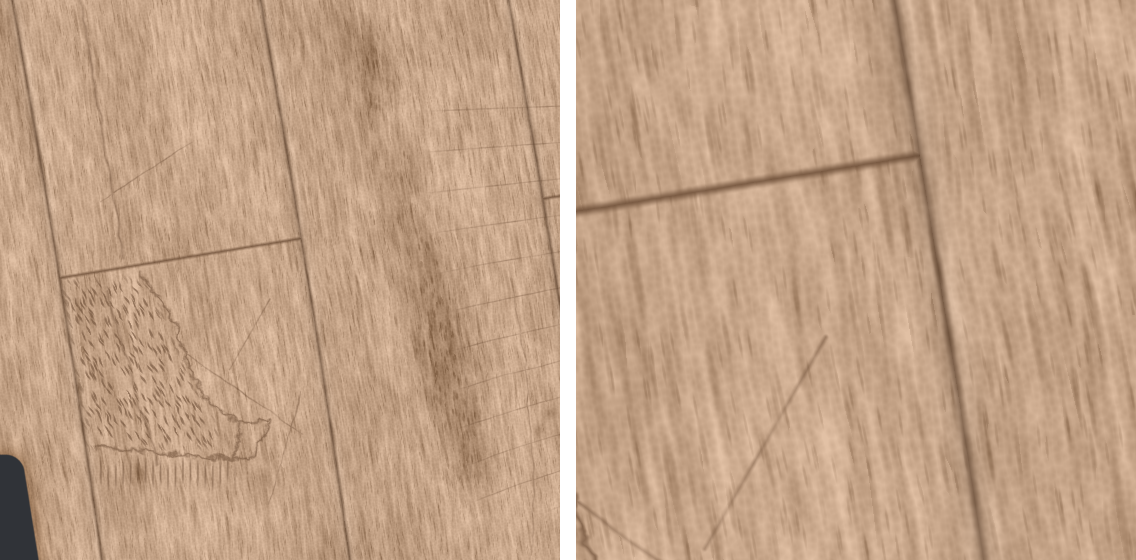
Left, the full canvas; right, a detail of the centre.
A Shadertoy shader for this texture:

```glsl
const vec3 LIGHT_OAK = vec3(0.86, 0.73, 0.62);
const vec3 DARK_OAK = vec3(0.60, 0.47, 0.36);
const vec3 GROOVE = vec3(0.42, 0.30, 0.21);
const vec3 CASE_BLACK = vec3(0.19, 0.20, 0.22);
const float PLANK_WIDTH = 0.443;
const float TILT = 0.16;

vec2 hash2(vec2 p) {
    return fract(sin(vec2(dot(p, vec2(127.1, 311.7)), dot(p, vec2(269.5, 183.3)))) * 43758.5);
}

// Cellular noise: nearest distance, and that cell's random value
vec2 cells(vec2 p) {
    vec2 base = floor(p), nearest = vec2(9.0, 0.0);
    for (int j = -1; j <= 1; j++)
        for (int i = -1; i <= 1; i++) {
            vec2 id = base + vec2(i, j), h = hash2(id);
            float d = length(id + h - p);
            if (d < nearest.x) nearest = vec2(d, fract(h.x * 7.3 + h.y * 3.1));
        }
    return nearest;
}

// Layered sines, roughly -1 to 1
float waves(vec2 p) {
    float sum = 0.0, amp = 0.5;
    for (int i = 0; i < 4; i++) {
        sum += amp * sin(p.x + 1.7 * sin(p.y)) * cos(p.y * 0.8 + sin(p.x * 0.7));
        p = mat2(1.6, 0.7, -0.7, 1.6) * p + 2.3;
        amp *= 0.6;
    }
    return sum;
}

float segment(vec2 p, vec2 a, vec2 b) {
    vec2 ab = b - a;
    return length(p - a - ab * clamp(dot(p - a, ab) / dot(ab, ab), 0.0, 1.0));
}

float stroke(float d, float halfWidth, float soft) {
    return 1.0 - smoothstep(halfWidth - soft, halfWidth + soft, abs(d));
}

float blob(vec2 p, vec2 centre, vec2 size) {
    vec2 q = (p - centre) / size;
    return exp(-dot(q, q));
}

float band(float x, float low, float high, float soft) {
    return smoothstep(low - soft, low + soft, x) * (1.0 - smoothstep(high - soft, high + soft, x));
}

// Short dashes along the second axis
float dashes(vec2 p, vec2 scale, float density) {
    vec2 c = cells(p * scale);
    return (1.0 - smoothstep(0.1, 0.42, c.x)) * step(1.0 - density, c.y);
}

// Ragged carved outline
float coastline(vec2 p) {
    vec2 coast[12] = vec2[12](vec2(0.247, 0.512), vec2(0.28, 0.473), vec2(0.312, 0.427),
        vec2(0.326, 0.375), vec2(0.345, 0.323), vec2(0.378, 0.277), vec2(0.43, 0.242),
        vec2(0.482, 0.251), vec2(0.449, 0.18), vec2(0.417, 0.18), vec2(0.30, 0.19), vec2(0.169, 0.203));
    vec2 q = p + 0.008 * vec2(waves(p.yx * 110.0), waves(p * 100.0));
    float d = segment(q, coast[6], coast[9]);
    for (int i = 0; i < 11; i++) d = min(d, segment(q, coast[i], coast[i + 1]));
    return d;
}

// Curved net of fine rows and columns
float engravedNet(vec2 p, float soft) {
    float bow = p.y - 0.5;
    float row = (p.y - (p.x - 0.85) * mix(0.45, -0.06, p.y)) / 0.07;
    float column = (p.x + 0.2 * p.y + 0.25 * bow * bow) / 0.11 + 0.3;
    float rows = stroke((fract(row) - 0.5) * 0.07, 0.001, soft) * band(p.y, 0.1, 0.85, 0.03);
    float columns = stroke((fract(column) - 0.5) * 0.11, 0.001, soft) * band(p.y, 0.0, 0.5, 0.08);
    return max(rows, columns) * smoothstep(0.76, 0.84, p.x + 0.12 * bow);
}

void mainImage(out vec4 fragColor, in vec2 fragCoord) {
    vec2 p = fragCoord / iResolution.xy;
    float soft = max(0.0014, 1.0 / iResolution.y);

    // Plank layout, end joints on every second plank
    float across = (p.x - 0.182 + TILT * p.y - 0.02 * p.y * (1.0 - p.y)) / PLANK_WIDTH;
    float seam = (across - round(across)) * PLANK_WIDTH;
    float joint = p.y - 0.164 * p.x - 0.486;
    float hasJoint = 1.0 - mod(abs(floor(across)), 2.0);
    vec2 board = vec2(floor(across), hasJoint * step(0.0, joint));
    vec2 g = vec2(p.x + TILT * p.y, p.y - TILT * p.x) + hash2(board) * 5.0;
    g.x += 0.006 * waves(g * vec2(9.0, 6.0));

    // Wood grain with sparse dark fissures
    float tone = 0.73 + 0.18 * waves(g * vec2(20.0, 4.0)) + 0.1 * waves(p * 7.0);
    vec2 scale = vec2(62.0, 7.0);
    for (int i = 0; i < 3; i++) {
        tone += 0.35 * (cells(g * scale).x - 0.45);
        tone -= 0.26 * dashes(g + 3.0, scale * vec2(1.6, 1.3), 0.2);
        scale *= vec2(1.8, 2.1);
    }
    tone += 0.22 * (cells(p * 200.0).x - 0.45);
    tone -= 0.15 * smoothstep(0.4, 1.0, p.y) * (1.0 - smoothstep(0.0, 0.12, p.x));

    // Weathered stain and knots
    float drift = p.x - 0.87 + 0.22 * p.y + 0.02 * waves(p.yx * 16.0);
    float stain = exp(-pow(drift / 0.045, 2.0)) * band(p.y, 0.13, 0.97, 0.06);
    stain *= 0.4 + 0.35 * waves(g * vec2(40.0, 12.0)) + 0.4 * blob(p, vec2(0.78, 0.34), vec2(0.2, 0.12));
    float knots = 0.6 * blob(p, vec2(0.66, 0.91), vec2(0.022, 0.035)) + blob(p, vec2(0.25, 0.155), vec2(0.012, 0.018))
        + blob(p, vec2(0.985, 0.262), vec2(0.01)) + blob(p, vec2(0.963, 0.23), vec2(0.008, 0.012));
    tone -= stain * (0.65 + 0.6 * dashes(g, vec2(130.0, 40.0), 0.6)) + 0.55 * knots;

    // Carved patch, ticks, cracks and scratches
    float edge = mix(0.40, 0.26, clamp((p.y - 0.2) / 0.3, 0.0, 1.0));
    float area = band(p.y, 0.20, 0.50, 0.015) * band(p.x, 0.19 - TILT * p.y, edge, 0.02);
    vec2 slant = p + vec2(0.5 * p.y, 0.3 * p.x) + 0.004 * waves(p * 60.0);
    float carved = 0.6 * area * dashes(slant, vec2(130.0, 42.0), 0.75);
    float ticks = stroke((fract(p.x * 75.0) - 0.5) / 75.0, 0.0015, soft);
    carved += 0.5 * ticks * band(p.y + 0.02 * waves(p.xx * 60.0), 0.135, 0.175, 0.012) * band(p.x, 0.17, 0.42, 0.01);
    carved = max(carved, 0.65 * stroke(coastline(p), 0.002, soft * 2.0));
    float wear = 0.75 + 0.5 * waves(p * 45.0);
    vec2 q = p + vec2(0.005 * waves(p * 35.0), 0.0);
    float cracks = min(segment(q, vec2(0.145, 1.0), vec2(0.22, 0.54)), segment(q, vec2(0.19, 0.48), vec2(0.28, 0.17)));
    float scratches = min(segment(p, vec2(0.482, 0.466), vec2(0.41, 0.34)), segment(q, vec2(0.33, 0.37), vec2(0.54, 0.225)));
    scratches = min(scratches, segment(q, vec2(0.18, 0.64), vec2(0.34, 0.745)));
    scratches = min(scratches, segment(q, vec2(0.54, 0.30), vec2(0.48, 0.10)));
    float lines = max(0.65 * stroke(cracks, 0.0016, soft * 2.0), 0.5 * stroke(scratches, 0.001, soft));
    carved = max(carved, wear * max(lines, 0.4 * engravedNet(q, soft)));

    vec3 color = mix(DARK_OAK, LIGHT_OAK, clamp(tone, -0.35, 1.1));
    color = mix(color, GROOVE, clamp(carved, 0.0, 1.0));

    // Uneven plank grooves with a pale bevel
    color += 0.05 * stroke(seam - 0.009, 0.003, 0.004);
    float groove = stroke(seam, 0.0018, soft * 2.0) * (0.7 + 0.4 * waves(p.yy * 25.0));
    color = mix(color, GROOVE, max(groove, 0.85 * hasJoint * stroke(joint, 0.002, soft * 2.0)));
    color *= 1.0 - 0.1 * exp(-abs(seam) * 130.0);

    // Dark rounded case and its shadow
    q = abs(vec2(p.x + TILT * p.y + 0.05, p.y)) - vec2(0.091, 0.16);
    float box = length(max(q, 0.0)) + min(max(q.x, q.y), 0.0) - 0.028;
    color *= 1.0 - vec3(0.2, 0.26, 0.34) * exp(-max(box, 0.0) * 60.0);
    color = mix(color, CASE_BLACK, 1.0 - smoothstep(-soft, soft, box));
    fragColor = vec4(color, 1.0);
}
```
